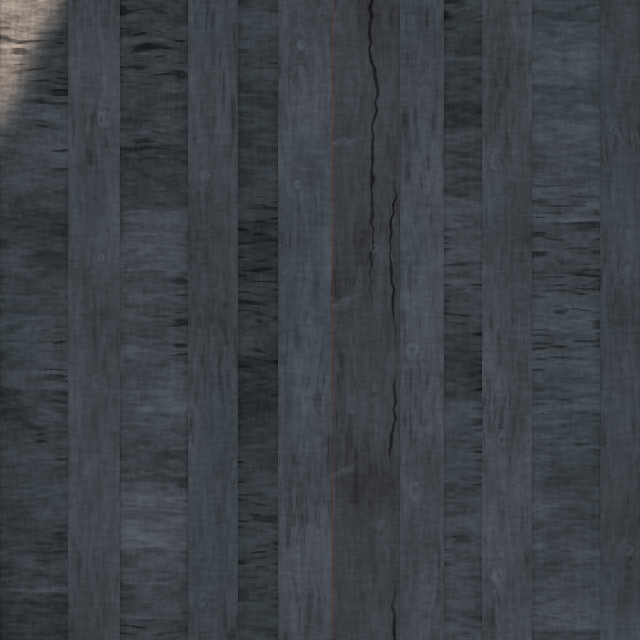
Write a three.js fragment shader that draws this texture.

```glsl
varying vec2 vUv;

// Plank edges from left to right, and the change of tone at each edge
const vec4 EDGES_A = vec4(0.107, 0.188, 0.293, 0.372);
const vec4 EDGES_B = vec4(0.435, 0.519, 0.625, 0.693);
const vec4 EDGES_C = vec4(0.753, 0.831, 0.938, 2.0);
const vec4 TONES_A = vec4(0.012, -0.006, 0.0, -0.03);
const vec4 TONES_B = vec4(0.062, -0.05, 0.04, -0.032);
const vec4 TONES_C = vec4(0.03, -0.026, 0.004, 0.0);
const float FIRST_TONE = 0.25;
const vec3 SLATE = vec3(0.90, 1.01, 1.08);
const vec3 VIOLET = vec3(0.96, 0.99, 1.08);
const vec3 UMBER = vec3(0.30, 0.25, 0.23);
const vec3 SUNLIT = vec3(0.66, 0.605, 0.56);

float hash(vec2 p) { return fract(sin(dot(p, vec2(127.1, 311.7))) * 43758.55); }

float noise(vec2 p) {
  vec2 i = floor(p), f = fract(p);
  f = f * f * (3.0 - 2.0 * f);
  return mix(mix(hash(i), hash(i + vec2(1.0, 0.0)), f.x),
             mix(hash(i + vec2(0.0, 1.0)), hash(i + vec2(1.0)), f.x), f.y);
}

float fbm(vec2 p) {
  float sum = 0.0, weight = 0.533;
  for (int i = 0; i < 4; i++) {
    sum += weight * noise(p);
    p = p * 2.03 + 17.3;
    weight *= 0.5;
  }
  return sum;
}

float highest(vec4 v) { return max(max(v.x, v.y), max(v.z, v.w)); }
float lowest(vec4 v) { return min(min(v.x, v.y), min(v.z, v.w)); }

// Adds one group of edges: plank.x = left, y = right, z = index, w = tone
vec4 addEdges(vec4 plank, float x, vec4 edges, vec4 tones) {
  vec4 passed = step(edges, vec4(x));
  return vec4(max(plank.x, highest(edges * passed)),
              min(plank.y, lowest(mix(edges, vec4(2.0), passed))),
              plank.zw + vec2(dot(passed, vec4(1.0)), dot(passed, tones)));
}

// Irregular oval, at most one in each stretch of a batten
float knot(vec2 uv, vec4 plank) {
  float y = uv.y * 4.6 + hash(vec2(plank.z, 3.0));
  vec2 id = vec2(plank.z, floor(y));
  float center = mix(plank.x, plank.y, 0.25 + 0.5 * hash(id));
  vec2 p = vec2(uv.x - center, (fract(y) - 0.5) / 4.6);
  float d = length(p / vec2(0.013, 0.02)) + 1.2 * (noise(uv * 70.0) - 0.4);
  return exp(-d * d) * (0.4 + 0.6 * sin(d * 6.0)) * step(0.35, hash(id + 9.0));
}

// Pale slanting mark rising from the left edge
float scar(vec2 uv, float left, float seed) {
  float y = uv.y * 4.0 + 0.38;
  vec2 id = vec2(floor(y), seed);
  vec2 p = vec2(uv.x - left, (fract(y) - 0.5) / 4.0);
  p.y += 0.03 * (hash(id) - 0.5) - 0.4 * p.x + 0.012 * noise(uv * 60.0);
  float band = smoothstep(-0.014, 0.0, p.y) * (1.0 - smoothstep(0.0, 0.005, p.y));
  return band * (1.0 - smoothstep(0.02, 0.055, p.x)) * step(0.25, hash(id.yx));
}

// Wandering jagged split, broken along its length
float crack(vec2 uv, float x, float width, float seed) {
  float path = x + 0.016 * (fbm(vec2(uv.y * 14.0, seed)) - 0.5);
  path += 0.005 * (noise(vec2(uv.y * 75.0, seed)) - 0.5);
  float presence = smoothstep(0.42, 0.75, noise(vec2(uv.y * 9.0, seed + 5.0)));
  float taper = width * (0.4 + noise(vec2(uv.y * 50.0, seed + 2.0)));
  return presence * (1.0 - smoothstep(taper * 0.3, taper, abs(uv.x - path)));
}

// Grain runs along q.y; rough grain has shorter fibres
float grain(vec2 q, float seed, float rough) {
  q.x += 0.016 * fbm(q * vec2(14.0, 9.0) + seed);
  float broad = fbm(vec2(q.x * 48.0, q.y * mix(5.0, 11.0, rough)) + seed * 7.0) - 0.5;
  float fine = fbm(vec2(q.x * 200.0, q.y * mix(30.0, 44.0, rough)) + seed * 3.0) - 0.5;
  return (0.26 * broad + 0.4 * fine) * mix(0.72, 1.1, rough);
}

// Thin dark fissures gathered in clumps
float fissures(vec2 q, float seed) {
  q.x += 0.008 * noise(q * vec2(20.0, 26.0) + seed);
  float lines = smoothstep(0.6, 0.9, noise(q * vec2(240.0, 32.0) + seed * 11.0));
  return lines * smoothstep(0.38, 0.75, noise(q * vec2(13.0, 9.0) + seed));
}

// Short boards stacked across a panel
float boards(vec2 uv, float index) {
  float y = uv.y * 9.4 + hash(vec2(index, 1.0)) + 0.06 * noise(uv * vec2(30.0, 9.0));
  vec2 id = vec2(floor(y), index);
  float slope = (fract(y) - 0.5) * (hash(id.yx + 20.0) - 0.5);
  float seam = min(fract(y), 1.0 - fract(y));
  return (0.3 * (hash(id) - 0.5) + 0.2 * slope) * smoothstep(0.0, 0.05, seam);
}

void main() {
  vec2 uv = vUv;
  vec4 plank = addEdges(vec4(0.0, 1.0, 0.0, FIRST_TONE), uv.x, EDGES_A, TONES_A);
  plank = addEdges(plank, uv.x, EDGES_B, TONES_B);
  plank = addEdges(plank, uv.x, EDGES_C, TONES_C);
  float index = plank.z, isSplit = step(abs(index - 6.0), 0.5);
  float isPanel = (1.0 - step(0.5, mod(index, 2.0))) * (1.0 - isSplit);
  // Grain, weathering and saw marks
  float ring = knot(uv, plank) * (1.0 - isPanel);
  vec2 q = mix(uv, uv.yx, isPanel) + vec2(0.012 * ring, 0.0);
  float shade = 1.0 + grain(q, index, isPanel) + 0.16 * ring + isPanel * boards(uv, index);
  shade += 0.36 * (fbm(uv * vec2(12.0, 8.0) + index * 5.0) - 0.5);
  shade += 0.1 * noise(q.yx * vec2(250.0, 60.0)) + 0.09 * noise(uv * 240.0) - 0.095;
  shade -= fissures(q, index) * mix(0.16, 0.36, isPanel);
  // Pale marks, splits and soft joints
  float splits = max(crack(uv, 0.583, 0.0036, 2.0), crack(uv, 0.615, 0.0032, 8.0));
  shade += isSplit * (0.2 * scar(uv, plank.x, index) - 0.5 * splits);
  float edge = min(uv.x - plank.x, plank.y - uv.x);
  shade -= 0.1 * noise(vec2(uv.y * 16.0, index)) * (1.0 - smoothstep(0.0, 0.003, edge));
  shade -= 0.1 * isPanel * exp(-edge / 0.006);
  // Stains, brown joint and sunlit corner
  float warmth = 0.5 * hash(vec2(index, 4.0)) + 0.9 * fbm(uv * vec2(8.0, 6.0) + index) - 0.36;
  warmth = clamp(max(warmth, 0.9 * isSplit), 0.0, 1.0);
  vec3 color = plank.w * mix(SLATE, VIOLET, warmth) * shade;
  float joint = 1.0 - smoothstep(0.001, 0.003, abs(uv.x - 0.52));
  color = mix(color, UMBER * shade, joint * (0.3 + 0.6 * noise(vec2(uv.y * 12.0, 6.0))));
  float reach = uv.x / 0.107 + (1.0 - uv.y) / 0.215 + 0.15 * (noise(uv * 25.0) - 0.5);
  float sun = (1.0 - smoothstep(0.6, 1.2, reach)) * (1.0 - step(0.5, index));
  gl_FragColor = vec4(mix(color, SUNLIT * shade, sun), 1.0);
}
```
